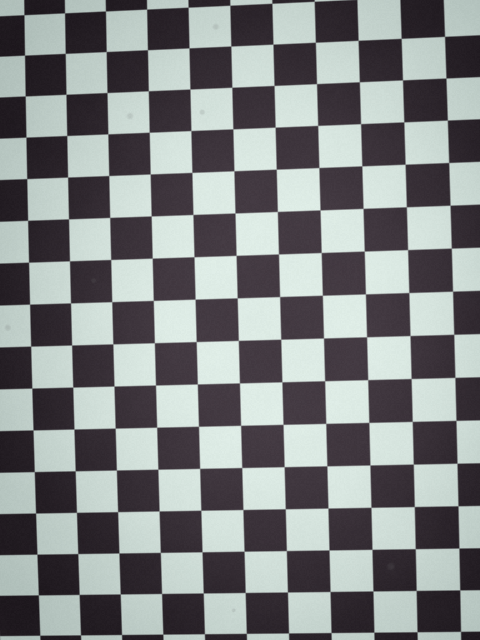
A WebGL 2 fragment shader for this pattern:

```glsl
#version 300 es
precision highp float;
// Slightly tilted checkerboard print with soft edges, vignette and faint smudges.

uniform vec2 u_resolution;
out vec4 fragColor;

const vec3 LIGHT_CENTRE = vec3(0.870, 0.925, 0.900);
const vec3 LIGHT_RIM    = vec3(0.690, 0.750, 0.730);
const vec3 DARK_CENTRE  = vec3(0.265, 0.228, 0.260);
const vec3 DARK_RIM     = vec3(0.120, 0.098, 0.120);
const vec3 SMUDGE       = vec3(0.430, 0.440, 0.440);
const float EDGE_BLUR   = 0.025;   // in cells
const float SMUDGE_RATE = 0.05;    // share of cells with a smudge

float hash(vec2 p) {
    vec3 q = fract(vec3(p.xyx) * 0.1031);
    q += dot(q, q.yzx + 33.33);
    return fract((q.x + q.y) * q.z);
}

// Canvas position (centred, -0.5 to 0.5) to cell coordinates:
// about 11.3 columns by 15.3 rows, with tilt, perspective and lens bow.
vec2 boardCoords(vec2 p) {
    float column = 5.041 + 11.342 * p.x - 0.473 * p.x * p.x
                 + 0.40 * p.y + (0.35 * p.x - 0.03) * p.y * p.y;
    float row = 6.51 - 15.03 * p.y - p.y * p.y * p.y
              + p.x * (0.33 + 0.45 * p.y);
    return vec2(column, row);
}

// Smoothed square wave of period 2: +1 on even cells, -1 on odd ones.
float squareWave(float x, float blur) {
    float ramp = 0.5 - abs(mod(x + 0.5, 2.0) - 1.0);
    return 2.0 * smoothstep(-blur, blur, ramp) - 1.0;
}

// Share of dark ink, from 0 to 1.
float checker(vec2 cell, vec2 blur) {
    return 0.5 + 0.5 * squareWave(cell.x, blur.x) * squareWave(cell.y, blur.y);
}

// Cellular scatter: a soft round spot in a few cells.
float smudges(vec2 cell, float rate) {
    vec2 id = floor(cell);
    vec2 centre = 0.25 + 0.5 * vec2(hash(id + 17.3), hash(id + 41.7));
    float radius = mix(0.06, 0.13, hash(id + 5.9));
    float spot = 1.0 - smoothstep(0.3 * radius, radius, length(fract(cell) - centre));
    return spot * step(hash(id + 83.1), rate);
}

// Layered sines for broad, uneven tone.
float mottle(vec2 p) {
    float sum = 0.0;
    float amplitude = 0.5;
    for (int i = 0; i < 4; i++) {
        sum += amplitude * sin(p.x + 1.7 * sin(p.y)) * sin(p.y + 1.3);
        p = mat2(1.6, 1.2, -1.2, 1.6) * p + 2.1;
        amplitude *= 0.5;
    }
    return sum;
}

void main() {
    vec2 uv = gl_FragCoord.xy / u_resolution;
    vec2 p = uv - 0.5;
    vec2 cell = boardCoords(p);
    vec2 blur = max(vec2(EDGE_BLUR), 0.75 * fwidth(cell));

    // Vignette, brightest a little right of the middle
    float glow = 1.0 - smoothstep(0.15, 0.70, length(p - vec2(0.07, 0.0)));
    vec3 light = mix(LIGHT_RIM, LIGHT_CENTRE, pow(glow, 0.7));
    vec3 dark = mix(DARK_RIM, DARK_CENTRE, glow);

    // Board and wear
    vec3 color = mix(light, dark, checker(cell, blur));
    color = mix(color, SMUDGE, 0.18 * smudges(cell, SMUDGE_RATE));

    // Uneven tone and fine grain
    color += 0.008 * mottle(cell * 1.4);
    color += 0.016 * (hash(floor(uv * vec2(384.0, 512.0))) - 0.5);

    fragColor = vec4(clamp(color, 0.0, 1.0), 1.0);
}
```
